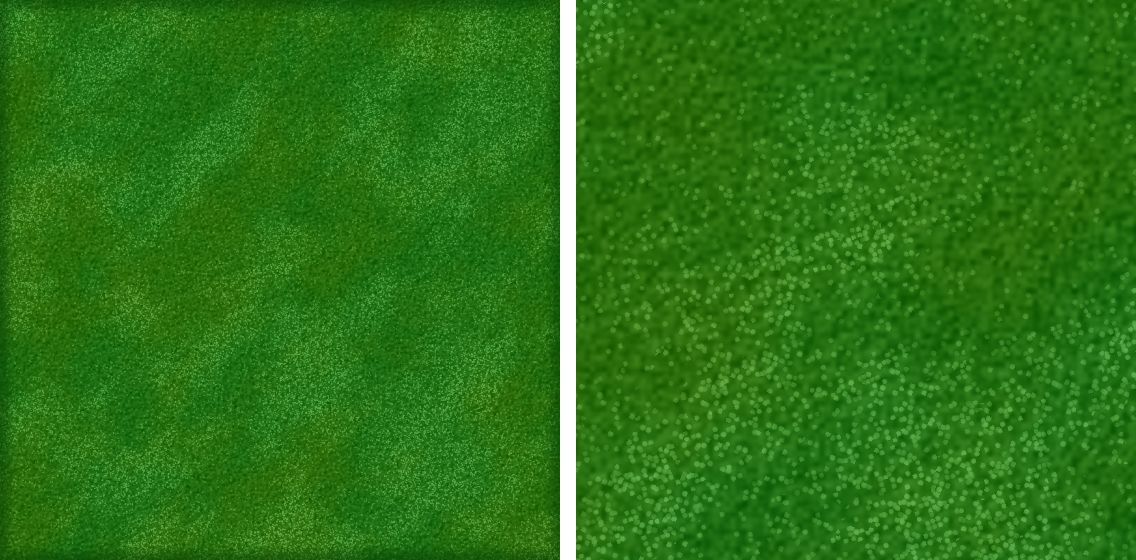
Left: the whole. Right: its middle third, enlarged.
Give the GLSL for this texture, as a three.js fragment shader.

```glsl
// Green felt cloth with fine woven grain, diagonal worn patches and pale flecks.
varying vec2 vUv;

const vec3 DEEP_GREEN = vec3(0.065, 0.355, 0.008);
const vec3 MID_GREEN = vec3(0.16, 0.45, 0.07);
const vec3 PALE_GREEN = vec3(0.34, 0.64, 0.25);
const vec3 OLIVE_TINT = vec3(0.035, 0.0, -0.015);
const vec3 EDGE_GREEN = vec3(0.02, 0.25, 0.01);
const float GRAIN_SCALE = 300.0;
const float FLECK_SCALE = 260.0;

float hash(vec2 p) {
  vec3 q = fract(vec3(p.xyx) * 0.1031);
  q += dot(q, q.yzx + 33.33);
  return fract((q.x + q.y) * q.z);
}

float valueNoise(vec2 p) {
  vec2 cell = floor(p);
  vec2 f = fract(p);
  f = f * f * (3.0 - 2.0 * f);
  float low = mix(hash(cell), hash(cell + vec2(1.0, 0.0)), f.x);
  float high = mix(hash(cell + vec2(0.0, 1.0)), hash(cell + vec2(1.0)), f.x);
  return mix(low, high, f.y);
}

vec2 rotate(vec2 p, float angle) {
  float c = cos(angle);
  float s = sin(angle);
  return vec2(c * p.x - s * p.y, s * p.x + c * p.y);
}

float fbm(vec2 p) {
  float sum = 0.0;
  float weight = 0.5;
  for (int i = 0; i < 4; i++) {
    sum += weight * valueNoise(p);
    p = mat2(1.6, 1.2, -1.2, 1.6) * p + 17.3;
    weight *= 0.55;
  }
  return sum / 1.01;
}

// Cloud noise stretched along the rising diagonal.
float diagonalClouds(vec2 uv, float scale, float stretch) {
  vec2 along = rotate(uv, -0.85) + 3.0;
  return fbm(along * scale * vec2(1.0, stretch));
}

// Embossed fibres: noise lit from the upper left.
float feltRelief(vec2 uv, float scale) {
  vec2 p = uv * scale;
  return valueNoise(p) - valueNoise(p + vec2(-0.6, 0.6));
}

// Scattered soft dots on a turned grid, present with the given probability.
float flecks(vec2 uv, float scale, float angle, float density) {
  vec2 p = rotate(uv, angle) * scale + 400.0;
  vec2 cell = floor(p);
  vec2 jitter = vec2(hash(cell + 41.0), hash(cell + 83.0)) - 0.5;
  float dist = length(fract(p) - 0.5 - 0.5 * jitter);
  float strength = 0.55 + 0.45 * hash(cell + 127.0);
  return step(hash(cell), density) * strength * smoothstep(0.65, 0.25, dist);
}

vec3 feltRamp(float tone) {
  vec3 shade = mix(DEEP_GREEN, MID_GREEN, clamp(tone / 0.33, -0.15, 1.0));
  return mix(shade, PALE_GREEN, clamp((tone - 0.33) / 0.67, 0.0, 1.2));
}

void main() {
  // Worn patches decide where the flecks gather
  float clouds = diagonalClouds(vUv, 8.0, 1.6);
  float wear = smoothstep(0.34, 0.76, clouds);
  float hue = diagonalClouds(vUv + 5.0, 7.0, 1.4);

  // Fine cloth grain and a faint weave
  float grain = valueNoise(vUv * GRAIN_SCALE + 9.0) - 0.5;
  float relief = feltRelief(vUv, GRAIN_SCALE * 0.75);
  float weave = valueNoise(vUv * vec2(90.0, 280.0)) - 0.5;
  float tone = 0.23 + 0.1 * wear + 0.36 * grain + 0.24 * relief + 0.12 * weave;

  // Pale flecks in two crossed layers
  float density = 0.05 + 0.24 * wear;
  float fleck = max(flecks(vUv, FLECK_SCALE, 0.4, density),
                    flecks(vUv, FLECK_SCALE * 1.1, 1.2, density));
  tone += fleck * (0.46 + 0.25 * wear);

  // Olive and cool areas
  vec3 color = feltRamp(tone);
  color += OLIVE_TINT * clamp((hue - 0.5) * 4.0, -0.8, 1.0);

  // Darkened rim
  vec2 inset = min(vUv, 1.0 - vUv);
  float rim = 1.0 - smoothstep(0.0, 0.03, min(inset.x, inset.y));
  color = mix(color, EDGE_GREEN, 0.5 * rim);

  gl_FragColor = vec4(clamp(color, 0.0, 1.0), 1.0);
}
```
